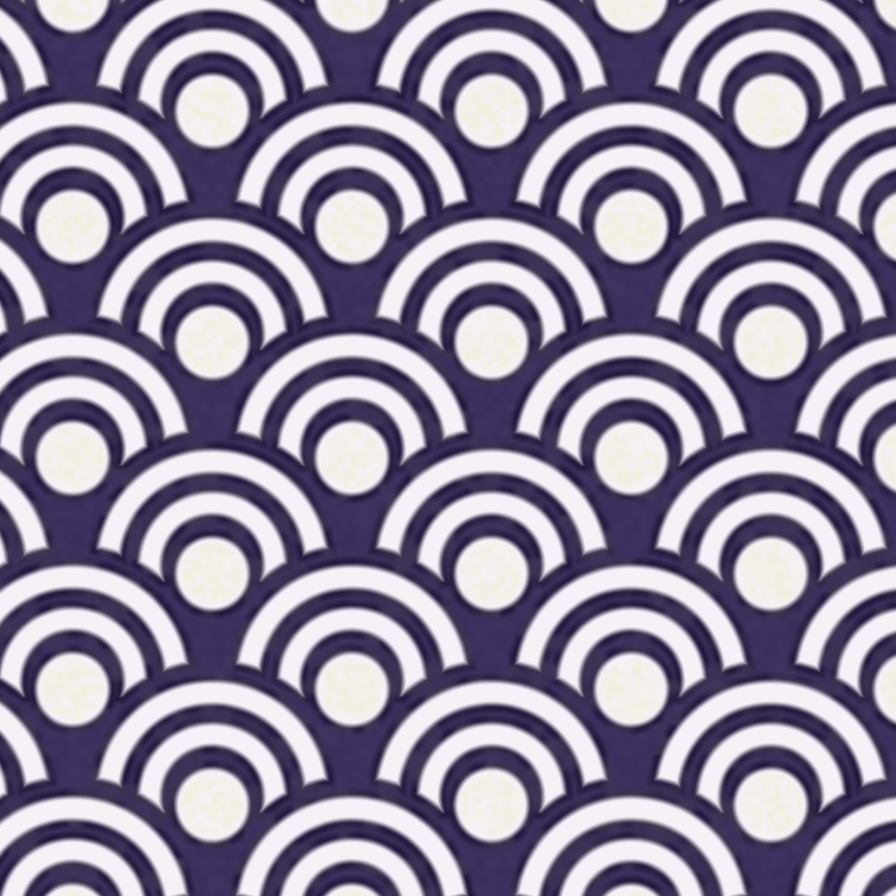
Write a WebGL 1 fragment shader that draws this pattern.

```glsl
precision highp float;
// Overlapping scale pattern: pale double arches over pale discs on deep violet.

uniform vec2 u_resolution;

#define PITCH vec2(0.3117, 0.1291)   // column spacing, row spacing
#define ORIGIN vec2(0.0811, 0.7559)  // centre of one arch
#define SCALE_RADIUS 0.1523          // dark scale that hides the rows behind
#define OUTER_ARCH vec2(0.1165, 0.0126)  // mid radius, half width
#define INNER_ARCH vec2(0.0697, 0.0122)
#define DISC vec2(0.0407, 0.0088)    // radius, drop below the arch centre
#define ARCH_FOOT 0.015              // how far arches reach below centre
#define SOFTNESS 0.0042
#define GROUND vec3(0.24, 0.19, 0.37)
#define INK vec3(0.14, 0.10, 0.24)
#define SLATE vec3(0.24, 0.20, 0.31)
#define PALE vec3(0.965, 0.945, 0.97)

float hash(vec2 p) {
  return fract(sin(dot(p, vec2(127.1, 311.7))) * 43758.5453);
}

float valueNoise(vec2 p) {
  vec2 cell = floor(p);
  vec2 f = fract(p);
  f = f * f * (3.0 - 2.0 * f);
  float low = mix(hash(cell), hash(cell + vec2(1.0, 0.0)), f.x);
  float high = mix(hash(cell + vec2(0.0, 1.0)), hash(cell + 1.0), f.x);
  return mix(low, high, f.y);
}

float archDistance(vec2 p, vec2 arch) {
  float ring = abs(length(p) - arch.x) - arch.y;
  return max(ring, -p.y - ARCH_FOOT);
}

// Position relative to the nearest arch centre in the given row
vec2 scaleCoords(vec2 uv, float row) {
  vec2 p = uv - ORIGIN - vec2(0.5 * mod(row, 2.0), 1.0) * vec2(PITCH.x, row * PITCH.y);
  p.x = (fract(p.x / PITCH.x + 0.5) - 0.5) * PITCH.x;
  return p;
}

void main() {
  vec2 uv = gl_FragCoord.xy / u_resolution.y;
  float baseRow = floor((uv.y - ORIGIN.y) / PITCH.y);

  // Paint rows from back (upper) to front (lower)
  float shape = 1.0;
  float discShape = 1.0;
  for (int i = 0; i < 3; i++) {
    vec2 p = scaleCoords(uv, baseRow + 1.0 - float(i));
    float disc = length(p + vec2(0.0, DISC.y)) - DISC.x;
    float arches = min(archDistance(p, OUTER_ARCH), archDistance(p, INNER_ARCH));
    shape = max(shape, SCALE_RADIUS - length(p));
    shape = min(shape, min(arches, disc));
    discShape = min(discShape, disc);
  }

  // Dark field: mottled rims beside the pale shapes, violet farther away
  float blotch = valueNoise(uv * 60.0);
  vec3 rim = mix(INK, SLATE, smoothstep(0.2, 0.8, blotch));
  vec3 dark = mix(rim, GROUND, smoothstep(0.004, 0.013, shape));
  dark += 0.025 * (valueNoise(uv * 110.0 + 7.0) - 0.5);

  // Pale shapes: faint cream flecks inside the discs
  float fleck = valueNoise(uv * 150.0) * smoothstep(0.0, 0.012, -discShape);
  vec3 pale = PALE - vec3(0.015, 0.01, 0.11) * fleck;

  float edge = max(SOFTNESS, 0.75 / u_resolution.y);
  float coverage = 1.0 - smoothstep(-edge, edge, shape);
  gl_FragColor = vec4(mix(dark, pale, coverage), 1.0);
}
```
